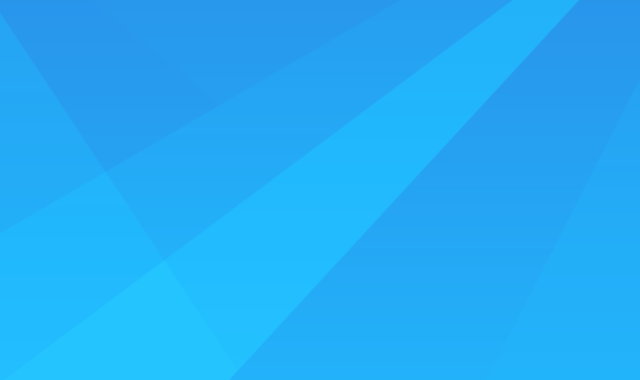
A Shadertoy shader for this background:

```glsl
#define ASPECT 1.684
#define EDGE_SOFT 0.0032
#define FAINT_SOFT 0.012
#define BASE_LIGHT 0.03
#define BASE_FALL 0.60
#define LEFT_LIGHT 0.30
#define BAND_LIGHT 0.18
#define BEAM_LIGHT 0.42
#define RIGHT_LIGHT 0.13
#define DEEP_BLUE vec3(0.160, 0.580, 0.920)
#define SKY_BLUE vec3(0.130, 0.720, 0.992)
#define BRIGHT_CYAN vec3(0.140, 0.768, 1.000)

// Smooth coverage of the half plane to the right of the line a -> b
float rightOf(vec2 p, vec2 a, vec2 b, float soft) {
    vec2 dir = normalize(b - a);
    float dist = dot(p - a, vec2(dir.y, -dir.x));
    return smoothstep(-soft, soft, dist);
}

// Maps a light level to the blue ramp
vec3 blueRamp(float light) {
    vec3 lower = mix(DEEP_BLUE, SKY_BLUE, clamp(light / 0.75, 0.0, 1.0));
    return mix(lower, BRIGHT_CYAN, clamp((light - 0.75) / 0.25, 0.0, 1.0));
}

void mainImage(out vec4 fragColor, in vec2 fragCoord) {
    vec2 p = fragCoord / iResolution.xy * vec2(ASPECT, 1.0);
    float depth = 1.0 - p.y;
    float soft = max(EDGE_SOFT, 0.75 / iResolution.y);

    // Overlapping sheets of light
    float leftSheet = rightOf(p, vec2(0.0, 0.967), vec2(0.603, 0.057), soft);
    float band = rightOf(p, vec2(0.0, 0.386), vec2(1.053, 1.0), soft);
    float beam = rightOf(p, vec2(0.011, 0.0), vec2(1.349, 1.0), soft);
    float shade = rightOf(p, vec2(0.603, 0.0), vec2(1.524, 1.0), soft);
    float rightSheet = rightOf(p, vec2(1.360, 0.156), vec2(1.684, 0.792), soft);
    float faintFold = rightOf(p, vec2(0.581, 0.726), vec2(0.241, 1.0), FAINT_SOFT);

    // Sheets left of the shaded area fade as they descend
    float sheets = leftSheet * (LEFT_LIGHT - 0.22 * depth)
                 + band * BAND_LIGHT
                 + beam * (BEAM_LIGHT - 0.28 * depth)
                 + faintFold * (1.0 - band) * 0.05;

    // Vertical gradient plus the sheets on each side
    float light = BASE_LIGHT + BASE_FALL * depth;
    light += sheets * (1.0 - shade);
    light += rightSheet * RIGHT_LIGHT * (1.0 - 0.6 * smoothstep(0.55, 1.0, depth));

    fragColor = vec4(blueRamp(light), 1.0);
}
```
